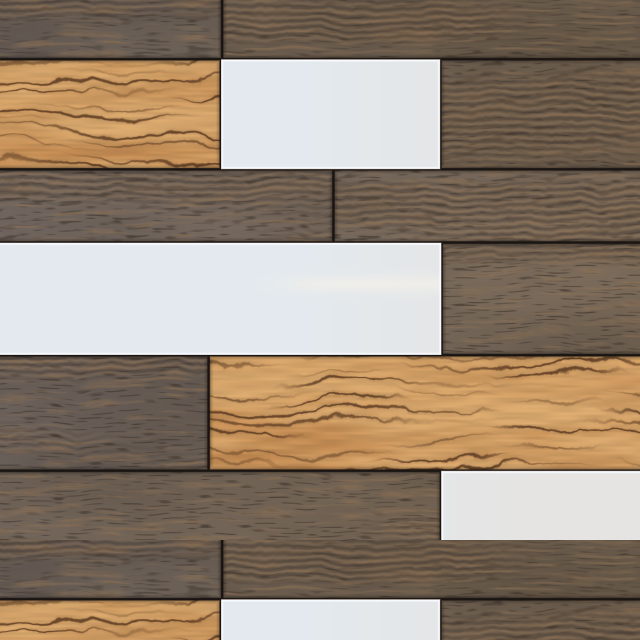
This texture is drawn by a Shadertoy shader. Its source:

```glsl
// Staggered wall planks: dark grained wood, honey veined wood and glossy white panels.

#define PERIOD 0.84375                  // height after which the rows repeat
#define SEAM 0.0022                     // half width of the dark joints
#define SHADOW 0.009                    // reach of the shade beside a joint
#define VEINS 68.0                      // honey veins per unit height
#define DARK_COOL vec3(0.43, 0.39, 0.365)
#define DARK_WARM vec3(0.43, 0.37, 0.305)
#define DARK_PORE vec3(0.23, 0.19, 0.16)
#define DARK_TAN vec3(0.58, 0.46, 0.34)
#define HONEY vec3(0.85, 0.66, 0.43)
#define AMBER vec3(0.76, 0.54, 0.32)
#define VEIN_BROWN vec3(0.33, 0.21, 0.12)
#define JOINT vec3(0.10, 0.08, 0.07)

// Per row, from the top: upper edge, first cut, second cut, end (2 = beyond the canvas)
const vec4 ROWS[6] = vec4[6](
    vec4(0.0,    0.347, 2.0,   2.0), vec4(0.0925, 0.345, 0.688, 2.0),
    vec4(0.2645, 0.521, 2.0,   2.0), vec4(0.379,  0.690, 2.0,   2.0),
    vec4(0.555,  0.326, 2.0,   2.0), vec4(0.7355, 0.689, 2.0,   2.0));

// Material of each plank: 0 dark wood, 1 honey wood, 2 white panel
const ivec3 KINDS[6] = ivec3[6](
    ivec3(0, 0, 0), ivec3(1, 2, 0), ivec3(0, 0, 0),
    ivec3(2, 0, 0), ivec3(0, 1, 0), ivec3(0, 2, 0));

float hash(vec2 p) {
    return fract(sin(dot(p, vec2(127.1, 311.7))) * 43758.5453);
}

float noise(vec2 p) {
    vec2 i = floor(p), f = fract(p);
    f = f * f * (3.0 - 2.0 * f);
    return mix(mix(hash(i), hash(i + vec2(1, 0)), f.x),
               mix(hash(i + vec2(0, 1)), hash(i + vec2(1, 1)), f.x), f.y);
}

float fbm(vec2 p) {
    float sum = 0.0, amp = 0.5;
    for (int i = 0; i < 4; i++) {
        sum += amp * noise(p);
        p = p * 2.03 + 17.3;
        amp *= 0.5;
    }
    return sum;
}

// Fine pores and tan flecks, with bands of wavy figure
vec3 darkWood(vec2 p, float seed) {
    vec2 q = p + seed * vec2(3.7, 5.1);
    q.y += 0.022 * fbm(q * vec2(5.0, 6.0)) + 0.004 * noise(q * vec2(28.0, 20.0));
    float streak = noise(q * vec2(16.0, 210.0));
    float pore = noise(q * vec2(48.0, 390.0) + 9.0);
    float band = smoothstep(0.45, 0.8, noise(vec2(q.x * 2.0, q.y * 16.0)));
    float rings = 0.5 + 0.5 * sin(q.y * 560.0 + 9.0 * fbm(q * vec2(22.0, 12.0)));
    vec3 color = mix(DARK_COOL, DARK_WARM, clamp(0.7 * p.x + 0.5 * hash(vec2(seed, 2.0)), 0.0, 1.0));
    color *= 0.92 + 0.14 * hash(vec2(seed, 7.0));
    color *= 0.86 + 0.28 * fbm(q * vec2(3.0, 9.0));
    color = mix(color, DARK_TAN, 0.5 * smoothstep(0.5, 0.95, streak) * (0.5 + pore));
    color = mix(color, DARK_PORE, 0.6 * smoothstep(0.5, 0.9, pore) * (1.1 - streak));
    return mix(color, mix(DARK_PORE, DARK_TAN, rings), 0.38 * band);
}

// Wavy contour veins that swell, fade and break along their length
vec3 honeyWood(vec2 p, float seed) {
    vec2 q = p + seed * vec2(3.7, 5.1);
    float rings = q.y * VEINS + 4.5 * fbm(q * vec2(6.0, 8.0)) + 0.9 * fbm(q * vec2(38.0, 24.0));
    float id = floor(rings), across = fract(rings);
    float strength = smoothstep(0.2, 0.75, noise(vec2(q.x * 6.0, id * 7.3)));
    float width = mix(0.07, 0.22, noise(vec2(q.x * 13.0, id * 3.1)));
    float vein = 1.0 - smoothstep(0.3 * width, width + 0.06, abs(across - 0.5));
    float halo = 1.0 - smoothstep(0.0, 0.5, abs(across - 0.5));
    float fiber = noise(q * vec2(22.0, 260.0));
    vec3 color = mix(HONEY, AMBER, smoothstep(0.25, 0.75, fbm(q * vec2(4.0, 22.0))));
    color = mix(color, AMBER * 0.9, 0.4 * halo * strength);
    color *= 0.94 + 0.1 * fiber;
    return mix(color, VEIN_BROWN, 0.8 * vein * strength);
}

// Cool gloss turning neutral to the right, with a warm reflection on the long panel
vec3 whitePanel(vec2 p, int row) {
    vec3 color = mix(vec3(0.89, 0.915, 0.935), vec3(0.90, 0.893, 0.888), smoothstep(0.4, 0.9, p.x));
    float offset = (p.y - 0.444) / 0.013;
    float glow = row == 3 ? smoothstep(0.38, 0.52, p.x) * exp(-offset * offset) : 0.0;
    return mix(color, vec3(0.95, 0.94, 0.915), 0.75 * glow);
}

vec3 wall(vec2 uv) {
    // Find the plank and its edges
    vec2 p = vec2(uv.x, mod(1.0 - uv.y, PERIOD));
    int row = 0;
    for (int i = 1; i < 6; i++) if (p.y >= ROWS[i].x) row = i;
    vec4 r = ROWS[row];
    int col = int(p.x >= r.y) + int(p.x >= r.z);
    float top = row == 0 ? -1.0 : r.x;
    float bottom = row == 5 ? 2.0 : ROWS[min(row + 1, 5)].x;
    float left = col == 0 ? -1.0 : r[col];
    float edge = min(min(p.x - left, r[col + 1] - p.x), min(p.y - top, bottom - p.y));
    float seed = float(row * 3 + col) + 1.0;

    // White panels have a bright rim and hardly any joint
    if (KINDS[row][col] == 2) {
        vec3 panel = whitePanel(p, row);
        panel = mix(vec3(0.97, 0.985, 1.0), panel, smoothstep(0.002, 0.005, edge));
        return mix(JOINT * 4.0, panel, smoothstep(0.0, 0.0012, edge));
    }
    vec3 wood = KINDS[row][col] == 1 ? honeyWood(p, seed) : darkWood(p, seed);
    wood *= 1.0 - 0.3 * (1.0 - smoothstep(0.0, SHADOW, edge));
    return mix(JOINT, wood, smoothstep(0.4 * SEAM, 1.4 * SEAM, edge));
}

void mainImage(out vec4 fragColor, in vec2 fragCoord) {
    // Average four samples for smooth edges and grain
    vec3 color = vec3(0.0);
    for (int i = 0; i < 4; i++) {
        vec2 shift = vec2(i % 2, i / 2) * 0.5 - 0.25;
        color += 0.25 * wall((fragCoord + shift) / iResolution.xy);
    }
    fragColor = vec4(color, 1.0);
}
```
